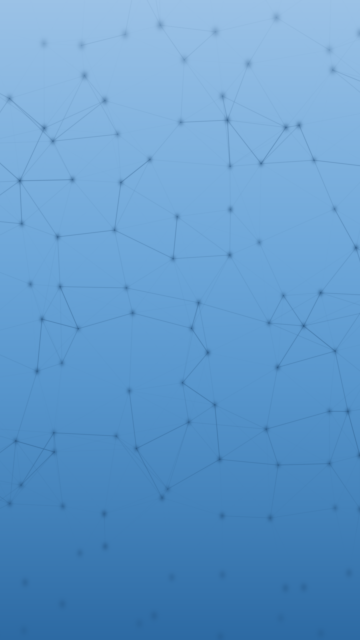
A WebGL 2 fragment shader for this background:

```glsl
#version 300 es
precision highp float;
// Blue vertical gradient overlaid with a soft mesh of dark nodes and thin links.
uniform vec2 u_resolution;
out vec4 fragColor;

const float CELLS_ACROSS = 7.4;
const float JITTER = 0.88;
const float LINK_RANGE = 2.0;
const vec3 INK = vec3(0.10, 0.27, 0.44);

float hash(vec2 p) {
    vec3 q = fract(vec3(p.xyx) * vec3(0.1031, 0.1030, 0.0973));
    q += dot(q, q.yzx + 33.33);
    return fract((q.x + q.y) * q.z);
}

// Sky to deep water, blended between evenly spaced stops.
vec3 backdrop(float height) {
    vec3 stops[6] = vec3[6](
        vec3(0.175, 0.415, 0.640), vec3(0.262, 0.508, 0.728),
        vec3(0.342, 0.588, 0.804), vec3(0.425, 0.652, 0.850),
        vec3(0.512, 0.705, 0.876), vec3(0.608, 0.760, 0.902));
    float t = clamp(height, 0.0, 0.9999) * 5.0;
    int i = int(t);
    return mix(stops[i], stops[i + 1], fract(t));
}

// One jittered node per grid cell.
vec2 nodeAt(vec2 cell) {
    vec2 offset = vec2(hash(cell + 21.3), hash(cell + 67.9));
    return cell + 0.5 + (offset - 0.5) * JITTER;
}

float segmentDistance(vec2 p, vec2 a, vec2 b) {
    vec2 ab = b - a;
    float t = clamp(dot(p - a, ab) / dot(ab, ab), 0.0, 1.0);
    return length(p - a - ab * t);
}

// Short links are darker; a hash thins out and varies the rest.
float linkStrength(vec2 a, vec2 b) {
    float closeness = 1.0 - smoothstep(0.9, LINK_RANGE, distance(a, b));
    float variation = smoothstep(0.3, 1.0, hash(a * 3.1 + b * 7.7));
    return closeness * mix(0.04, 0.3, variation);
}

float nodeShade(vec2 p, vec2 node, float radius) {
    vec2 d = (p - node) * vec2(1.1, 0.9) / radius;
    return exp(-dot(d, d));
}

void main() {
    vec2 uv = gl_FragCoord.xy / u_resolution;
    vec2 p = gl_FragCoord.xy / u_resolution.x * CELLS_ACROSS;
    float pixel = CELLS_ACROSS / u_resolution.x;

    // Focus is sharp around the middle and softens toward both ends.
    float defocus = smoothstep(0.22, 0.5, abs(uv.y - 0.5));
    float radius = mix(0.058, 0.085, defocus);
    float lineWidth = max(0.015, 0.6 * pixel);
    float linkFade = smoothstep(0.1, 0.32, uv.y) * (1.0 - 0.8 * smoothstep(0.72, 1.0, uv.y));

    // Gather the nodes around this pixel.
    vec2 nodes[25];
    vec2 home = floor(p);
    float dots = 0.0;
    for (int i = 0; i < 25; i++) {
        vec2 cell = home + vec2(i % 5 - 2, i / 5 - 2);
        nodes[i] = nodeAt(cell);
        float weight = mix(0.6, 1.0, hash(cell + 5.7));
        dots = max(dots, weight * nodeShade(p, nodes[i], radius));
    }

    // Join every pair of nodes that lie within range.
    float clear = 1.0;
    for (int i = 0; i < 24; i++) {
        for (int j = i + 1; j < 25; j++) {
            vec2 a = nodes[i];
            vec2 b = nodes[j];
            if (distance(a, b) > LINK_RANGE) continue;
            float d = segmentDistance(p, a, b) / lineWidth;
            clear *= 1.0 - linkStrength(a, b) * exp(-d * d);
        }
    }

    vec3 color = backdrop(uv.y);
    color = mix(color, INK, (1.0 - clear) * linkFade * 0.7);
    color = mix(color, INK, dots * mix(0.46, 0.23, defocus));
    fragColor = vec4(color, 1.0);
}
```
